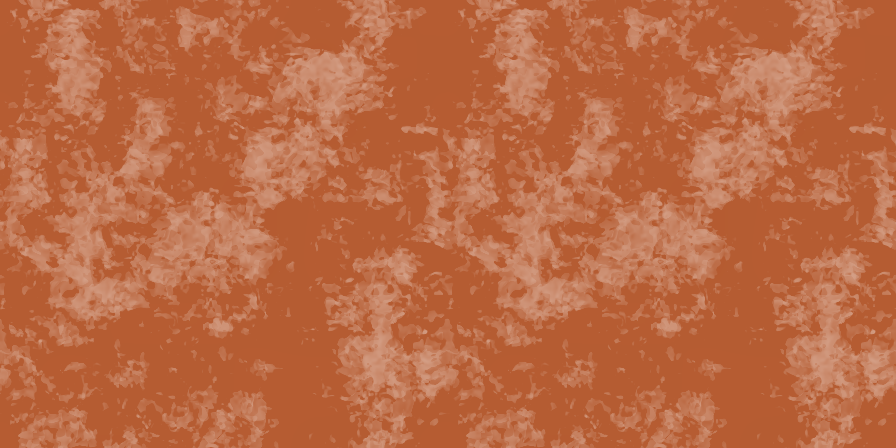
Reproduce this texture procedurally as a WebGL 1 fragment shader.

```glsl
precision highp float;
// Worn terracotta: a flat orange-brown ground with clusters of pale, ragged flakes.
// Three translucent coats of thresholded noise share one cluster map, so they
// overlap in the hearts of the clusters; the pattern tiles every canvas height.

uniform vec2 u_resolution;

#define GROUND vec3(0.710, 0.360, 0.195)
#define CHALK vec3(0.860, 0.690, 0.610)
#define CLUSTER_FREQ 6.0
#define GRAIN_FREQ 34.0
#define CLUSTER_WEIGHT 0.80
#define THRESHOLD 0.118
#define EDGE 0.028
#define COAT_ALPHA 0.27
#define WARP 0.018

float hash(vec2 cell) {
  return fract(sin(dot(cell, vec2(127.1, 311.7))) * 43758.5453);
}

// Value noise that repeats after one unit; freq must be a whole number.
float noise(vec2 p, float freq, float seed) {
  vec2 q = p * freq;
  vec2 cell = floor(q);
  vec2 f = q - cell;
  f = f * f * (3.0 - 2.0 * f);
  vec2 a = mod(cell, freq) + seed;
  vec2 b = mod(cell + 1.0, freq) + seed;
  return mix(mix(hash(a), hash(vec2(b.x, a.y)), f.x),
             mix(hash(vec2(a.x, b.y)), hash(b), f.x), f.y);
}

vec2 wobble(vec2 p, float freq, float seed) {
  return vec2(noise(p, freq, seed), noise(p, freq, seed + 57.0)) - 0.5;
}

// Broad map of where flakes gather, centred on zero.
float clusters(vec2 p) {
  return 0.58 * noise(p, CLUSTER_FREQ, 31.0)
       + 0.42 * noise(p, CLUSTER_FREQ * 2.0, 19.0) - 0.5;
}

// Ragged small-scale detail, centred on zero.
float grain(vec2 p, float seed) {
  return 0.44 * noise(p, GRAIN_FREQ, seed)
       + 0.33 * noise(p, GRAIN_FREQ * 2.0, seed + 11.0)
       + 0.23 * noise(p, GRAIN_FREQ * 4.0, seed + 23.0) - 0.5;
}

void main() {
  vec2 p = gl_FragCoord.xy / u_resolution.y;

  // Bend the domain to break up the noise lattice.
  vec2 w = p + WARP * wobble(p, 18.0, 71.0) + 0.4 * WARP * wobble(p, 70.0, 37.0);
  float gather = CLUSTER_WEIGHT * clusters(w);

  // Lay the translucent coats over the ground.
  vec3 color = GROUND + 0.006 * (noise(p, 7.0, 5.0) - 0.5);
  for (int i = 0; i < 3; i++) {
    float seed = 101.0 + 43.0 * float(i);
    float field = gather + grain(w, seed);
    float flake = smoothstep(THRESHOLD - EDGE, THRESHOLD + EDGE, field);

    // Speckle each coat so that its strength varies within a flake.
    float speckle = 0.5 * noise(w, 45.0, seed + 7.0) + 0.5 * noise(w, 110.0, seed + 3.0);
    float strength = mix(0.25, 1.75, speckle);
    color = mix(color, CHALK, flake * COAT_ALPHA * strength);
  }

  gl_FragColor = vec4(color, 1.0);
}
```
